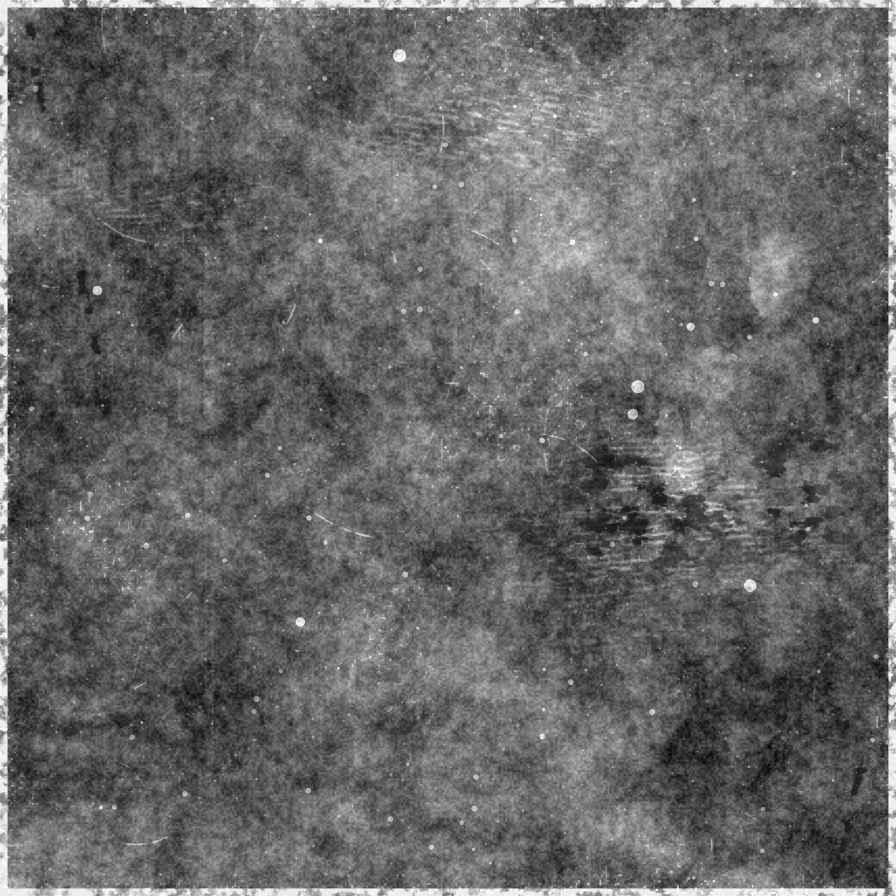
This texture is drawn by a Shadertoy shader. Its source:

```glsl
// Worn grey metal plate with stains, grit, scratches, dark chips and a pale ragged rim.

float hash(vec2 p) {
    vec3 q = fract(vec3(p.xyx) * 0.1031);
    q += dot(q, q.yzx + 33.33);
    return fract((q.x + q.y) * q.z);
}

float noise(vec2 p) {
    vec2 i = floor(p), f = fract(p);
    f = f * f * (3.0 - 2.0 * f);
    return mix(mix(hash(i), hash(i + vec2(1, 0)), f.x),
               mix(hash(i + vec2(0, 1)), hash(i + vec2(1, 1)), f.x), f.y);
}

float fbm(vec2 p) {
    float sum = 0.0, amp = 0.515;
    for (int i = 0; i < 5; i++) {
        sum += amp * noise(p);
        p = mat2(0.8, 0.6, -0.6, 0.8) * p * 2.03 + 17.3;
        amp *= 0.5;
    }
    return sum;
}

// Soft elliptical spot
float spot(vec2 p, vec2 centre, vec2 radius) {
    vec2 q = (p - centre) / radius;
    return exp(-dot(q, q));
}

// Ellipse with a fairly crisp, uneven border
float stain(vec2 p, vec2 centre, vec2 radius) {
    return 1.0 - smoothstep(0.85, 1.05, length((p - centre) / radius));
}

// One random round fleck per grid cell
float flecks(vec2 p, float cells, float share, float pixel) {
    vec2 id = floor(p * cells);
    vec2 centre = 0.3 + 0.4 * vec2(hash(id + 3.1), hash(id + 71.7));
    float radius = 0.05 + 0.17 * hash(id + 29.3);
    float d = length(fract(p * cells) - centre) - radius;
    float aa = pixel * cells;
    return step(hash(id + 11.9), share) * (1.0 - smoothstep(-0.6 * aa, 0.6 * aa, d));
}

// Broken dark line that wanders between two points
float crack(vec2 p, vec2 a, vec2 b) {
    p.x += 0.02 * (fbm(p * 28.0) - 0.5);
    vec2 ab = b - a;
    float t = clamp(dot(p - a, ab) / dot(ab, ab), 0.0, 1.0);
    float d = length(p - a - ab * t);
    float chips = smoothstep(0.47, 0.6, fbm(p * 75.0 + 5.0));
    return chips * (1.0 - smoothstep(0.002, 0.007, d));
}

void mainImage(out vec4 fragColor, in vec2 fragCoord) {
    vec2 p = fragCoord / iResolution.xy;
    float pixel = 1.0 / iResolution.y;
    vec2 warp = vec2(fbm(p * 9.0), fbm(p * 9.0 + 40.0)) - 0.5;
    vec2 w = p + 0.16 * warp;
    float mottle = fbm(p * 24.0 + 3.0 * warp);
    float fine = fbm(p * 120.0);

    // Mottled metal and fine grain
    float tone = 0.355;
    tone += 0.32 * (fbm(p * 5.0 + 8.0) - 0.5) + 0.38 * (mottle - 0.5);
    tone += 0.32 * (fine - 0.5) + 0.17 * (noise(p * 430.0) - 0.5);

    // Pale clouds
    tone += 0.14 * spot(w, vec2(0.61, 0.73), vec2(0.13, 0.15));
    tone += 0.11 * spot(w, vec2(0.46, 0.63), vec2(0.05, 0.08));
    tone += 0.10 * spot(w, vec2(0.79, 0.86), vec2(0.10, 0.04));
    tone += 0.14 * spot(w, vec2(0.72, 0.06), vec2(0.07, 0.05));
    tone += 0.07 * spot(w, vec2(0.10, 0.41), vec2(0.05, 0.05));
    tone += 0.04 * spot(p, vec2(0.48, 0.20), vec2(0.22, 0.25));

    // Shadowed areas
    float char1 = spot(w, vec2(0.71, 0.40), vec2(0.10, 0.055));
    float char2 = spot(w, vec2(0.89, 0.45), vec2(0.07, 0.08));
    tone -= 0.12 * char1 + 0.10 * char2;
    tone -= 0.10 * spot(w, vec2(0.78, 0.67), vec2(0.10, 0.03));
    tone -= 0.08 * spot(w, vec2(0.58, 0.64), vec2(0.06, 0.04));
    tone -= 0.09 * spot(w, vec2(0.80, 0.14), vec2(0.08, 0.10));
    tone -= 0.05 * spot(p, vec2(0.18, 0.23), vec2(0.25, 0.12));

    // Crisp worn patches and rounded stains
    float worn = smoothstep(0.57, 0.63, fbm(p * 11.0 + 60.0));
    tone += worn * (0.04 + 0.08 * spot(p, vec2(0.86, 0.25), vec2(0.15, 0.3)));
    vec2 s = p + 0.02 * warp + 0.008 * (fine - 0.5);
    tone += 0.15 * stain(s, vec2(0.872, 0.695), vec2(0.038, 0.053));
    tone += 0.13 * stain(s, vec2(0.762, 0.472), vec2(0.024, 0.026));
    tone += 0.10 * stain(s, vec2(0.745, 0.515), vec2(0.015, 0.035));

    // Rows of scrape marks
    float breakup = smoothstep(0.45, 0.65, fbm(p * vec2(60.0, 150.0)));
    float slanted = 0.5 + 0.5 * sin((p.y + 0.22 * p.x + 0.02 * warp.x) * 700.0);
    float level = 0.5 + 0.5 * sin((p.y - 0.08 * p.x + 0.02 * warp.y) * 760.0);
    tone += 0.24 * breakup * slanted * spot(w, vec2(0.57, 0.87), vec2(0.13, 0.06));
    tone += 0.30 * breakup * level * spot(w, vec2(0.76, 0.40), vec2(0.15, 0.09));
    tone += 0.18 * breakup * level * spot(w, vec2(0.18, 0.76), vec2(0.13, 0.03));

    // Upright streaks
    float streak = smoothstep(0.62, 0.9, noise(vec2(p.x * 240.0, p.y * 5.0)));
    tone += streak * (0.025 + 0.12 * breakup * spot(p, vec2(0.22, 0.65), vec2(0.03, 0.2)));
    tone += 0.06 * streak * spot(p, vec2(0.25, 0.15), vec2(0.03, 0.2));

    // Dark chips and cracks
    float chips = smoothstep(0.52, 0.62, fbm(p * vec2(45.0, 70.0) + 90.0));
    float dark = chips * clamp(1.3 * char1 + 1.1 * char2, 0.0, 1.0);
    dark = max(dark, crack(p, vec2(0.03, 0.97), vec2(0.055, 0.86)));
    dark = max(dark, crack(p, vec2(0.09, 0.70), vec2(0.12, 0.54)));
    dark = max(dark, crack(p, vec2(0.96, 0.14), vec2(0.93, 0.01)));
    tone = mix(tone, 0.07, 0.75 * dark);

    // Pale grit, denser in drifts
    float drift = smoothstep(0.45, 0.7, fbm(p * 7.0 + 25.0));
    drift += 1.6 * spot(w, vec2(0.09, 0.40), vec2(0.07, 0.04));
    float grit = smoothstep(0.72, 0.95, noise(p * 300.0 + 9.0));
    tone += 0.22 * grit * drift * smoothstep(0.4, 0.6, fine);
    tone += 0.22 * flecks(p, 150.0, 0.07, pixel) + 0.33 * flecks(p + 0.37, 65.0, 0.04, pixel);
    tone += 0.45 * flecks(p + 0.71, 30.0, 0.012, pixel);

    // Thin bowed scratches
    for (int i = 0; i < 44; i++) {
        vec2 k = vec2(float(i), 5.7);
        float turn = 6.283 * hash(k + 13.0);
        vec2 q = p - vec2(hash(k), hash(k + 31.0));
        q = mat2(cos(turn), -sin(turn), sin(turn), cos(turn)) * q;
        q.y += 14.0 * (hash(k + 47.0) - 0.5) * q.x * q.x;
        float reach = 0.006 + 0.05 * pow(hash(k + 59.0), 3.0);
        float d = length(vec2(max(abs(q.x) - reach, 0.0), q.y));
        float line = 1.0 - smoothstep(0.0003, 0.0006 + pixel, d);
        tone += line * (0.08 + 0.22 * hash(k + 83.0)) * smoothstep(0.3, 0.6, fine);
    }

    // Pale rim with gritty spill
    float edge = min(min(p.x, p.y), min(1.0 - p.x, 1.0 - p.y));
    float rim = 1.0 - smoothstep(0.0085 - pixel, 0.0085 + pixel, edge);
    float wear = smoothstep(0.32, 0.58, fbm(p * 110.0 + 33.0));
    tone = mix(tone, mix(tone + 0.22, 0.93, wear), rim);
    tone += 0.25 * grit * (1.0 - smoothstep(0.005, 0.03, edge));

    fragColor = vec4(vec3(clamp(tone, 0.03, 0.97)), 1.0);
}
```
